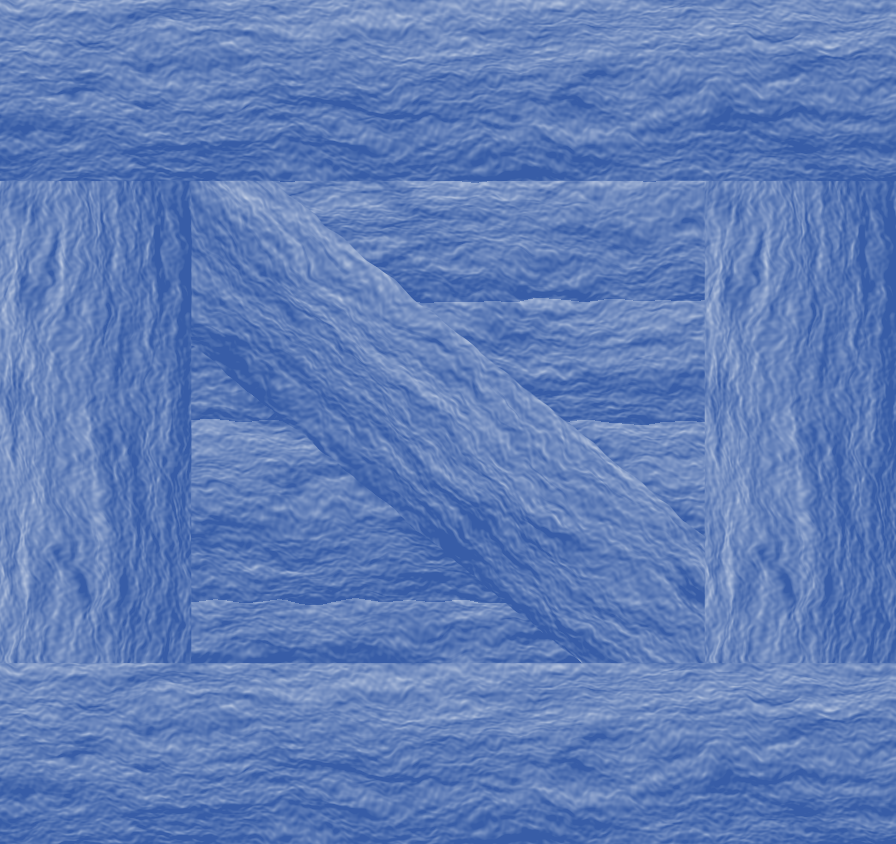
This texture is drawn by a WebGL 1 fragment shader. Its source:

```glsl
precision highp float;
// Blue weathered wooden crate side: framed bark-grained planks with a diagonal brace.
uniform vec2 u_resolution;

const float HEIGHT = 0.9414;      // canvas height in canvas widths
const float BEAM_DEPTH = 0.2018;  // top and bottom beams
const float POST_WIDTH = 0.2135;  // side posts
const float BRACE_WIDTH = 0.198;
const float ROW_DEPTH = 0.1341;   // upper panel planks
const float LOW_ROW_DEPTH = 0.2005;

vec2 gradientAt(vec2 cell) {
  vec3 q = fract(vec3(cell.xyx) * vec3(0.1031, 0.1030, 0.0973));
  q += dot(q, q.yzx + 33.33);
  float angle = 6.2832 * fract((q.x + q.y) * q.z);
  return vec2(cos(angle), sin(angle));
}

float gradientNoise(vec2 p) {
  vec2 i = floor(p);
  vec2 f = p - i;
  vec2 w = f * f * f * (f * (f * 6.0 - 15.0) + 10.0);
  float a = dot(gradientAt(i), f);
  float b = dot(gradientAt(i + vec2(1.0, 0.0)), f - vec2(1.0, 0.0));
  float c = dot(gradientAt(i + vec2(0.0, 1.0)), f - vec2(0.0, 1.0));
  float d = dot(gradientAt(i + vec2(1.0, 1.0)), f - vec2(1.0, 1.0));
  return mix(mix(a, b, w.x), mix(c, d, w.x), w.y);
}

// Bends the fibres; x runs along the grain, y across it.
vec2 bendGrain(vec2 p, float seed) {
  p.y += 0.030 * gradientNoise(p * vec2(4.0, 8.0) + seed);
  p.y += 0.009 * gradientNoise(p * vec2(19.0, 24.0) + seed * 1.7);
  p.y += 0.004 * gradientNoise(p * vec2(55.0, 60.0) + seed * 2.3);
  return p;
}

float barkHeight(vec2 p, float seed) {
  vec2 frequency = vec2(3.5, 20.0);
  float weight = 1.0;
  float height = 0.0;
  for (int i = 0; i < 5; i++) {
    height += weight * gradientNoise(p * frequency + seed);
    frequency *= vec2(2.55, 1.87);
    weight *= 0.72;
    seed += 17.3;
  }
  return height;
}

// Thin broken cracks along the grain, 0 to 1.
float fissures(vec2 p, vec2 frequency, float seed) {
  float ridge = abs(gradientNoise(p * frequency + seed));
  float broken = smoothstep(-0.1, 0.2, gradientNoise(p * frequency * vec2(1.6, 0.5) + seed + 7.0));
  return broken * (1.0 - smoothstep(0.02, 0.11, ridge));
}

// Light level of one plank: t goes from its lit edge (0) to its shaded edge (1).
float plankShade(vec2 p, float t, float seed) {
  vec2 q = bendGrain(p, seed);
  float height = barkHeight(q, seed);
  float relief = height - barkHeight(q + vec2(0.0014, 0.0036), seed);

  // Broad falloff with wandering light and dark streaks
  float drift = gradientNoise(q * vec2(2.5, 15.0) + seed + 5.0);
  float shade = mix(0.41, 0.21, smoothstep(0.1, 0.85, t + 0.25 * drift));
  shade += 0.07 * height + 0.52 * relief + 0.3 * max(relief, 0.0) * relief;

  // Long fissures, then short ones
  shade -= 0.17 * fissures(q, vec2(4.5, 24.0), seed + 41.0);
  shade -= 0.10 * fissures(q, vec2(13.0, 52.0), seed + 67.0);

  // Worn lit rim and shaded rim
  shade += 0.09 * (1.0 - smoothstep(0.0, 0.07, t));
  shade -= 0.08 * smoothstep(0.88, 1.0, t);
  return shade;
}

float panelShade(vec2 p) {
  float depth = p.y - BEAM_DEPTH;
  depth += 0.006 * gradientNoise(p * vec2(7.0, 3.0)) + 0.007 * gradientNoise(p * vec2(24.0, 45.0));
  float lowDepth = depth - 2.0 * ROW_DEPTH;
  float t = fract(depth / ROW_DEPTH);
  t = mix(t, lowDepth / LOW_ROW_DEPTH, step(0.0, lowDepth));
  t = mix(t, (lowDepth - LOW_ROW_DEPTH) / 0.067, step(LOW_ROW_DEPTH, lowDepth));
  return plankShade(p, t, 23.0);
}

float braceShade(vec2 p, float t) {
  float along = dot(p, vec2(0.773, 0.634));
  return plankShade(vec2(along, t * BRACE_WIDTH), t, 61.0);
}

float postShade(vec2 p) {
  float x = p.x - step(0.5, p.x) * (1.0 - POST_WIDTH);
  return plankShade(vec2(p.y, x), x / POST_WIDTH, 87.0);
}

float beamShade(vec2 p) {
  float y = p.y - step(0.5, p.y) * (HEIGHT - BEAM_DEPTH);
  return plankShade(vec2(p.x, y), y / BEAM_DEPTH, 9.0);
}

float cover(float distanceInside, float blur) {
  return smoothstep(-blur, blur, distanceInside);
}

void main() {
  vec2 uv = gl_FragCoord.xy / u_resolution;
  vec2 p = vec2(uv.x, (1.0 - uv.y) * HEIGHT);
  float blur = 0.75 / u_resolution.x;

  // Brace position, with slightly ragged sides
  float across = 0.0365 - dot(p, vec2(0.634, -0.773));
  float ragged = across + 0.004 * gradientNoise(p * 40.0);
  float braceInside = min(ragged, BRACE_WIDTH - ragged);

  // Layers from back to front
  float shade = panelShade(p) - 0.07 * smoothstep(-0.016, 0.0, braceInside);
  shade = mix(shade, braceShade(p, across / BRACE_WIDTH), cover(braceInside, blur));
  float postInside = max(POST_WIDTH - p.x, p.x - 1.0 + POST_WIDTH);
  shade = mix(shade, postShade(p), cover(postInside, blur));
  float beamInside = max(BEAM_DEPTH - p.y, p.y - HEIGHT + BEAM_DEPTH);
  shade = mix(shade, beamShade(p), cover(beamInside, blur));

  vec3 deepBlue = vec3(0.20, 0.35, 0.645);
  vec3 paleBlue = vec3(0.80, 0.84, 0.91);
  gl_FragColor = vec4(mix(deepBlue, paleBlue, clamp(shade, 0.03, 1.0)), 1.0);
}
```
